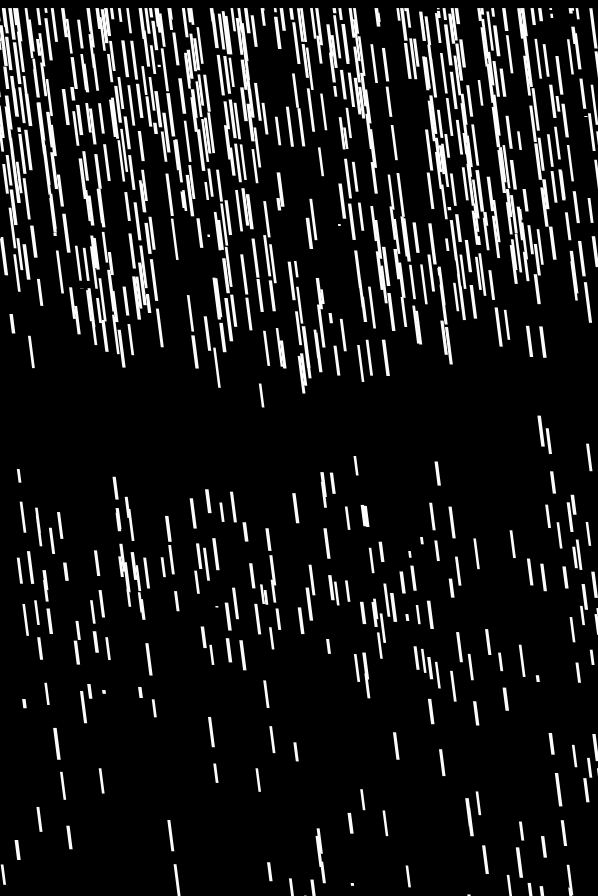
Reproduce this pattern procedurally as a WebGL 2 fragment shader.

```glsl
#version 300 es
precision highp float;
// Slanted white dashes on black, like driving rain in uneven bands.
// Three layers of sheared columns are cut into cells; each cell may hold one
// dash, chosen by a density field and by how busy its column is.

#define SLOPE 0.128          // sideways drift per unit of height
#define LAYERS 3
#define COLUMN_WIDTH 0.0115
#define CELL_HEIGHT 0.050
#define HALF_WIDTH 0.0017
#define TOP_MARGIN 0.991
#define TOP_DENSITY 0.43
#define MIDDLE_DENSITY 0.28
#define LOW_DENSITY 0.22
#define GAP_DENSITY 0.05
#define PATCHINESS 0.32

uniform vec2 u_resolution;
out vec4 fragColor;

float hash(vec3 p) {
    p = fract(p * vec3(0.1031, 0.1130, 0.0973));
    p += dot(p, p.yzx + 33.33);
    return fract((p.x + p.y) * p.z);
}

float noise(vec2 p) {
    vec2 i = floor(p), f = fract(p);
    f = f * f * (3.0 - 2.0 * f);
    float low = mix(hash(vec3(i, 7.0)), hash(vec3(i + vec2(1, 0), 7.0)), f.x);
    float high = mix(hash(vec3(i + vec2(0, 1), 7.0)), hash(vec3(i + 1.0, 7.0)), f.x);
    return mix(low, high, f.y);
}

// 1 inside the dense upper region, whose lower edge is wavy
float upperRegion(vec2 p) {
    float edge = 0.60 + 0.045 * cos(9.0 * p.x + 0.4) + 0.04 * (noise(p * 14.0) - 0.5);
    return smoothstep(edge - 0.05, edge + 0.05, p.y);
}

// How readily a dash appears at a place
float density(vec2 p) {
    float wave = 0.02 * sin(11.0 * p.x + 1.0);
    float lower = mix(LOW_DENSITY, MIDDLE_DENSITY, smoothstep(0.22, 0.30, p.y + wave));
    lower = mix(lower, GAP_DENSITY, smoothstep(0.42, 0.46, p.y + wave));
    float base = mix(lower, TOP_DENSITY, upperRegion(p));
    float patches = 0.6 * noise(p * vec2(7.0, 9.0)) + 0.4 * noise(p * 19.0 + 40.0);
    return base + PATCHINESS * (patches - 0.5);
}

// Coverage of one layer of dashes
float dashes(vec2 p, float layer, float pixel) {
    float width = COLUMN_WIDTH * (1.0 + 0.13 * layer);
    float across = (p.x + SLOPE * p.y) / width + 0.37 * layer;
    float column = floor(across);
    float shift = hash(vec3(column, 3.0, layer));
    float along = p.y / CELL_HEIGHT + shift;
    vec3 cell = vec3(column, floor(along), layer + 11.0);

    // Place the dash inside its cell
    float lane = 0.5 + 0.5 * (hash(vec3(column, 5.0, layer)) - 0.5);
    float x = lane + 0.16 * (hash(cell + 20.0) - 0.5);
    vec2 middle = vec2((column + 0.5 - 0.37 * layer) * width,
                       (cell.y + 0.5 - shift) * CELL_HEIGHT);
    middle.x -= SLOPE * middle.y;
    float size = mix(0.40, 0.75, hash(cell + 40.0)) + 0.22 * upperRegion(middle);
    float y = 0.5 + (1.0 - size) * (hash(cell + 60.0) - 0.5);

    // Busy stretches of a column join into long broken lines
    float stretch = hash(vec3(column, floor(along * 0.19 + shift), layer + 80.0));
    float chance = mix(hash(cell), stretch, 0.55);
    float present = step(chance, density(middle));

    float halfWidth = HALF_WIDTH * mix(0.82, 1.18, hash(cell + 90.0));
    vec2 offset = vec2(fract(across) - x, fract(along) - y) * vec2(width, CELL_HEIGHT);
    vec2 outside = abs(offset) - vec2(halfWidth, 0.5 * size * CELL_HEIGHT);
    vec2 cover = clamp(0.5 - outside / pixel, 0.0, 1.0);
    return present * cover.x * cover.y;
}

void main() {
    vec2 p = gl_FragCoord.xy / u_resolution.y;
    float pixel = 1.0 / u_resolution.y;
    float ink = 0.0;
    for (int i = 0; i < LAYERS; i++) {
        ink = max(ink, dashes(p, float(i), pixel));
    }
    ink *= clamp(0.5 + (TOP_MARGIN - p.y) / pixel, 0.0, 1.0);
    fragColor = vec4(vec3(0.99 * ink), 1.0);
}
```
